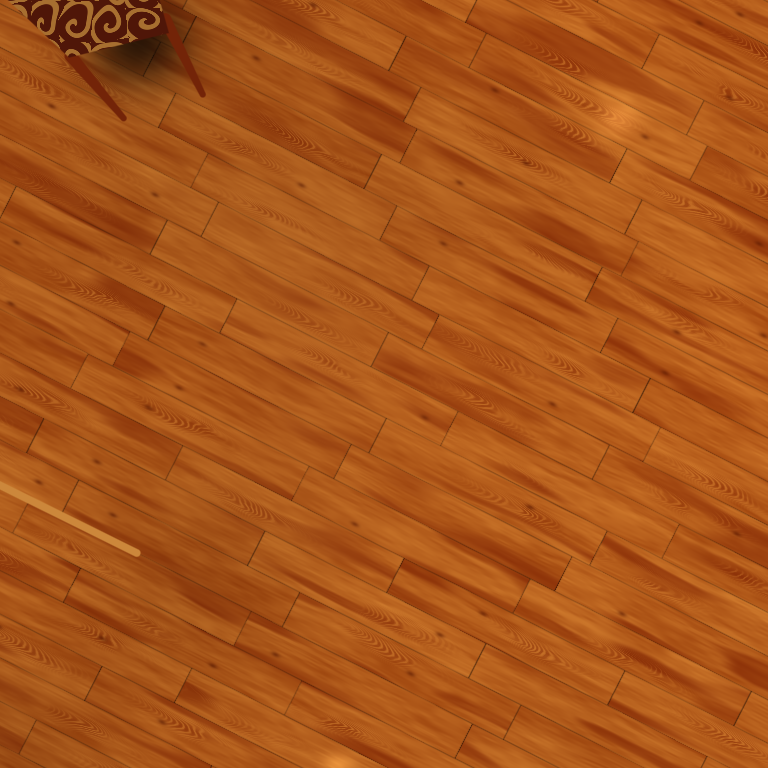
This texture is drawn by a three.js fragment shader. Its source:

```glsl
// Diagonal oak laminate floor in staggered planks, with a chair corner and a pale strip.
varying vec2 vUv;

#define TILT 0.471            // downward slope of the planks, radians
#define PLANK_WIDTH 0.0506
#define PLANK_LENGTH 0.323
#define SEAM 0.0007           // half width of a joint
#define SOFT 0.0012           // edge smoothing
#define GRAIN 0.36            // contrast of the streaks
#define FIGURE 0.55           // strength of the rippled figure
#define WOOD_DARK vec3(0.56, 0.215, 0.025)
#define WOOD_LIGHT vec3(0.775, 0.455, 0.165)
#define WOOD_RED vec3(0.50, 0.155, 0.015)
#define FABRIC vec3(0.31, 0.085, 0.03)
#define PALE vec3(0.80, 0.53, 0.23)

float hash(vec2 p) {
  vec3 q = fract(p.xyx * 0.1031);
  q += dot(q, q.yzx + 33.33);
  return fract((q.x + q.y) * q.z);
}

float noise(vec2 p) {
  vec2 i = floor(p), f = fract(p);
  f = f * f * (3.0 - 2.0 * f);
  return mix(mix(hash(i), hash(i + vec2(1.0, 0.0)), f.x),
             mix(hash(i + vec2(0.0, 1.0)), hash(i + 1.0), f.x), f.y);
}

float fill(float d) { return 1.0 - smoothstep(-SOFT, SOFT, d); }

float glow(vec2 p, vec2 center, vec2 size) {
  vec2 q = (p - center) / size;
  return exp(-dot(q, q));
}

// Distance to a bar whose radius tapers from ra to rb
float bar(vec2 p, vec2 a, vec2 b, float ra, float rb) {
  vec2 d = b - a;
  float t = clamp(dot(p - a, d) / dot(d, d), 0.0, 1.0);
  return length(p - a - d * t) - mix(ra, rb, t);
}

vec3 planks(vec2 p) {
  float c = cos(TILT), s = sin(TILT);
  vec2 q = vec2(c * p.x - s * p.y, s * p.x + c * p.y);

  // Each row of planks slides by its own amount
  float y = q.y / PLANK_WIDTH + 0.47;
  float row = floor(y);
  float x = q.x / PLANK_LENGTH + hash(vec2(row, 3.7)) + 8.0;
  vec2 id = vec2(floor(x), row);
  vec2 local = vec2((fract(x) - 0.5) * PLANK_LENGTH, (fract(y) - 0.5) * PLANK_WIDTH);
  float r1 = hash(id + 11.3), r2 = hash(id + 27.1), r3 = hash(id + 51.9);

  // Long streaks, bent a little
  vec2 g = q + vec2(r1, r2) * 9.0 + 2.0;
  g.y += 0.008 * noise(g * vec2(9.0, 35.0));
  float broad = noise(g * vec2(5.0, 45.0));
  float streak = noise(g * vec2(13.0, 150.0));
  float fine = noise(g * vec2(50.0, 400.0));
  float tone = 0.57 + 0.13 * (r3 - 0.5) + 0.16 * (noise(g * 16.0) - 0.5);
  tone += GRAIN * (0.85 * (broad - 0.5) + streak - 0.5 + 0.7 * (fine - 0.5));
  vec3 col = mix(WOOD_DARK, WOOD_LIGHT, clamp(tone, 0.0, 1.1));

  // Red flames of heartwood
  float flame = smoothstep(0.58, 0.88, noise(g * vec2(7.0, 65.0) + 31.0));
  col = mix(col, WOOD_RED, flame * (0.25 + 0.6 * streak));

  // Feathered arches in one patch of most planks
  vec2 w = local - vec2((r2 - 0.5) * 0.2, (r1 - 0.5) * 0.024);
  w.y += 0.012 * (noise(g * vec2(18.0, 8.0)) - 0.5);
  float patchMask = glow(w, vec2(0.0), vec2(0.055, 0.0085)) * step(0.25, r3);
  patchMask *= smoothstep(0.15, 0.6, noise(g * vec2(24.0, 70.0)));
  float arch = sin(6.2832 * (105.0 * w.x + 26000.0 * w.y * w.y + 2.5 * noise(g * vec2(30.0, 120.0))));
  col = mix(col, WOOD_RED, FIGURE * patchMask * (0.4 + 0.6 * smoothstep(-0.3, 0.7, arch)));
  col = mix(col, WOOD_LIGHT, FIGURE * patchMask * smoothstep(0.3, 0.95, -arch));

  // Small knots
  vec2 k = local - vec2((r3 - 0.5) * 0.26, (r2 - 0.5) * 0.03);
  col = mix(col, WOOD_RED * 0.75, 0.65 * glow(k, vec2(0.0), vec2(0.006, 0.0028)) * step(0.35, r1));

  // Joints: faint along the length, darker at the ends
  vec2 edge = 0.5 * vec2(PLANK_LENGTH, PLANK_WIDTH) - abs(local);
  col *= 1.0 - 0.24 * fill(edge.y - SEAM) * (0.4 + noise(q * vec2(20.0, 3.0)));
  col *= 1.0 - fill(edge.x - SEAM) * mix(0.2, 0.6, r2);
  return col;
}

// Seat cloth with scrolling curls
vec3 cloth(vec2 p) {
  vec2 q = p * 23.0 + 0.35 * noise(p * 30.0);
  vec2 cell = floor(q), f = fract(q) - 0.5;
  float turn = atan(f.y, f.x) / 6.2832 + hash(cell);
  float curl = abs(fract(length(f) * 2.4 - turn) - 0.5);
  return mix(FABRIC, PALE * 0.82, 1.0 - smoothstep(0.13, 0.2, curl));
}

void main() {
  vec2 p = vUv;
  vec3 col = planks(p);

  // Uneven light, dull sheen and lamp reflections
  col *= 0.96 + 0.07 * smoothstep(0.0, 0.9, p.x) + 0.08 * (noise(p * 4.0) - 0.5);
  col = mix(col, vec3(0.70, 0.40, 0.15), 0.3 * glow(p, vec2(0.40, 0.56), vec2(0.15, 0.22)));
  col += vec3(0.16, 0.15, 0.10) * glow(p, vec2(0.805, 0.845), vec2(0.026, 0.022));
  col += vec3(0.04, 0.04, 0.02) * glow(p, vec2(0.80, 0.83), vec2(0.07, 0.10));
  col += vec3(0.16, 0.15, 0.09) * glow(p, vec2(0.44, 0.005), vec2(0.02, 0.014));

  // Pale strip lying along the grain
  col = mix(col, PALE, fill(bar(p, vec2(-0.02, 0.378), vec2(0.178, 0.28), 0.005, 0.005)));

  // Chair: shadow, two legs, seat
  col *= 1.0 - 0.72 * glow(p, vec2(0.18, 0.945), vec2(0.065, 0.055));
  float legs = min(bar(p, vec2(0.092, 0.927), vec2(0.161, 0.846), 0.008, 0.004),
                   bar(p, vec2(0.215, 0.975), vec2(0.264, 0.877), 0.008, 0.004));
  col = mix(col, vec3(0.45, 0.14, 0.03), fill(legs));
  vec2 corner = p - vec2(0.09, 0.925);
  float seat = max(dot(corner, vec2(-0.684, -0.73)), dot(corner, vec2(0.239, -0.971)));
  seat = max(seat, dot(p - vec2(0.22, 0.957), vec2(0.963, 0.27)));
  col = mix(col, cloth(p), fill(seat));

  gl_FragColor = vec4(clamp(col, 0.0, 1.0), 1.0);
}
```
